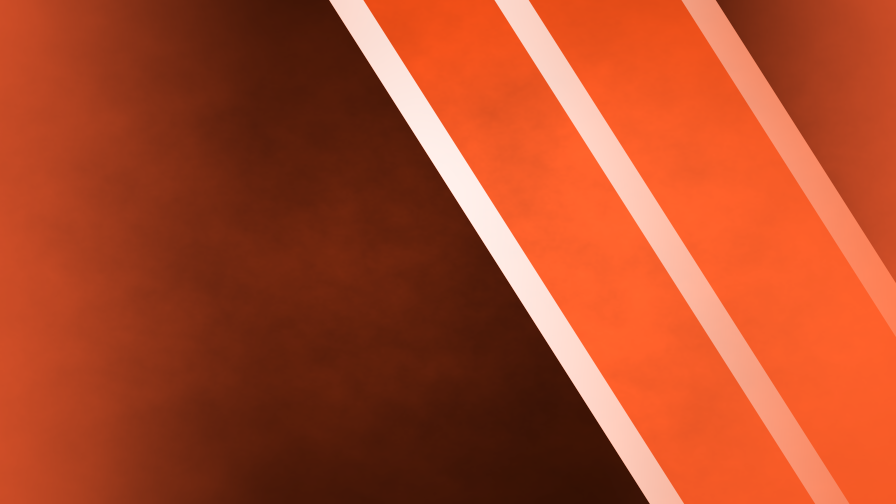
Give the GLSL for this background, as a Shadertoy shader.

```glsl
// Diagonal orange ribbon with three pale translucent stripes over a dark rust wall.
// The wall is an edge gradient plus a soft glow; the stripes are slanted bands,
// and hashed value noise adds a worn paper grain.

const float SLANT = 0.6366;                                // sideways run per unit of height
const float STRIPE_START[3] = float[3](0.653, 0.981, 1.352); // left edges along the top
const float STRIPE_WIDTH = 0.068;
const float STRIPE_PEAK = 0.94;
const float STRIPE_FOCUS = 0.83;                           // x of the whitest point
const float STRIPE_SPREAD = 0.75;

const vec3 WALL_DARK = vec3(0.18, 0.055, 0.010);
const vec3 WALL_GLOW = vec3(0.40, 0.135, 0.050);
const vec3 WALL_EDGE = vec3(0.815, 0.305, 0.155);
const vec3 RIBBON_TOP = vec3(0.89, 0.285, 0.080);
const vec3 RIBBON_BASE = vec3(0.955, 0.345, 0.145);
const vec3 RIBBON_GLOW = vec3(1.00, 0.385, 0.175);
const vec3 STRIPE_WHITE = vec3(1.0, 0.985, 0.98);

const vec2 WALL_GLOW_AT = vec2(0.60, 0.47);
const vec2 RIBBON_GLOW_AT = vec2(1.20, 0.52);
const float EDGE_REACH = 0.62;
const float GRAIN = 0.30;

// Integer hash of a lattice cell, 0 to 1
float hash(ivec2 cell) {
    uint n = uint(cell.x) * 1597u + uint(cell.y) * 51749u;
    n = (n ^ (n >> 15)) * 747796u + 28917u;
    n = (n ^ (n >> 13)) * 277803u;
    n ^= n >> 16;
    return float(n & 65535u) / 65535.0;
}

float valueNoise(vec2 p) {
    ivec2 cell = ivec2(floor(p));
    vec2 f = fract(p);
    f = f * f * (3.0 - 2.0 * f);
    float low = mix(hash(cell), hash(cell + ivec2(1, 0)), f.x);
    float high = mix(hash(cell + ivec2(0, 1)), hash(cell + ivec2(1, 1)), f.x);
    return mix(low, high, f.y);
}

// Layered noise, roughly centred on zero
float wornPaper(vec2 p) {
    float sum = 0.0, weight = 0.5;
    p = p * vec2(5.0, 6.5) + 17.0;
    for (int i = 0; i < 6; i++) {
        sum += weight * (valueNoise(p) - 0.5);
        p = mat2(1.6, 1.2, -1.2, 1.6) * p + 9.3;
        weight *= 0.68;
    }
    return sum;
}

float glow(vec2 p, vec2 center, vec2 radius) {
    vec2 d = (p - center) / radius;
    return exp(-dot(d, d));
}

// Coverage of the interval [from, to] with softened ends
float band(float s, float from, float to, float soft) {
    return smoothstep(from - soft, from + soft, s) * (1.0 - smoothstep(to - soft, to + soft, s));
}

vec3 wall(vec2 p, float aspect) {
    vec3 color = mix(WALL_DARK, WALL_GLOW, glow(p, WALL_GLOW_AT, vec2(0.55, 0.50)));
    float fromSide = min(p.x, aspect - p.x);
    return mix(color, WALL_EDGE, 1.0 - smoothstep(-0.08, EDGE_REACH, fromSide));
}

vec3 ribbon(vec2 p) {
    vec3 color = mix(RIBBON_BASE, RIBBON_TOP, smoothstep(0.55, 1.0, p.y));
    float light = max(glow(p, RIBBON_GLOW_AT, vec2(0.45, 0.36)),
                      0.8 * glow(p, vec2(1.60, 0.38), vec2(0.40, 0.30)));
    return mix(color, RIBBON_GLOW, light);
}

void mainImage(out vec4 fragColor, in vec2 fragCoord) {
    vec2 p = fragCoord / iResolution.y;
    float aspect = iResolution.x / iResolution.y;
    float s = p.x - SLANT * (1.0 - p.y);
    float soft = 0.8 / iResolution.y;

    // Wall and ribbon
    float ribbonEnd = STRIPE_START[2] + STRIPE_WIDTH;
    float onRibbon = band(s, STRIPE_START[0], ribbonEnd, soft);
    vec3 color = mix(wall(p, aspect), ribbon(p), onRibbon);

    // Grain fades toward the outer sides and is gentler on the ribbon
    float wear = wornPaper(p) * GRAIN * glow(p, vec2(0.90, 0.50), vec2(0.75, 0.70));
    color *= 1.0 + wear * mix(1.3, 0.65, onRibbon);

    // Pale stripes, whitest near the focus
    float offset = (p.x - STRIPE_FOCUS) / STRIPE_SPREAD;
    float opacity = STRIPE_PEAK * exp(-offset * offset) - 0.10 * smoothstep(0.6, 1.0, p.y);
    for (int i = 0; i < 3; i++) {
        float stripe = band(s, STRIPE_START[i], STRIPE_START[i] + STRIPE_WIDTH, soft);
        color = mix(color, STRIPE_WHITE, stripe * opacity);
    }

    fragColor = vec4(clamp(color, 0.0, 1.0), 1.0);
}
```
